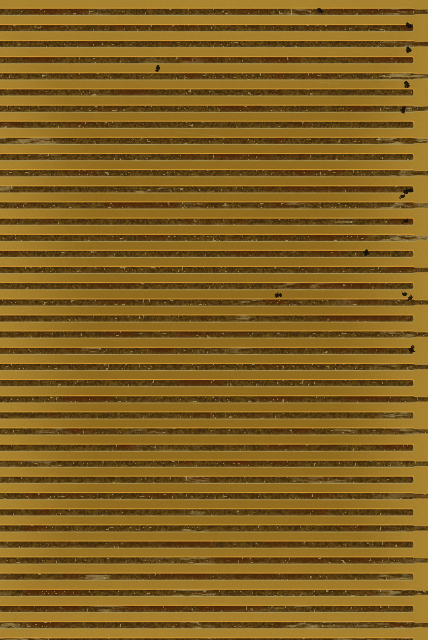
Reproduce this texture procedurally as a WebGL 1 fragment shader.

```glsl
precision highp float;
// Gold plate cut by thin horizontal slots: every second slot stops short of the
// right margin with a rounded end, the others run on as a narrower gap.
// Slots are rounded-box distances; noise adds grain, rust, dust, blots and scratches.
uniform vec2 u_resolution;

// Lengths are in canvas heights.
const float ASPECT = 0.668;
const float PITCH = 0.02522;        // slot to slot
const float FIRST_SLOT = 0.0185;    // centre of the top slot, from the top
const float HALF_SLOT = 0.0047;
const float NARROWING = 0.0013;     // half height lost beyond the margin
const float SLOT_END = 0.645;
const float CORNER = 0.0024;
const float RIM = 0.0017;
const float GRAIN = 520.0;          // grain cells per canvas height
const int BLOTS = 15;
const int SCRATCHES = 5;

const vec3 GOLD = vec3(0.565, 0.42, 0.12);
const vec3 GOLD_BRIGHT = vec3(0.67, 0.52, 0.19);
const vec3 SOIL = vec3(0.235, 0.16, 0.045);
const vec3 BROWN = vec3(0.38, 0.265, 0.075);
const vec3 RUST = vec3(0.31, 0.14, 0.03);
const vec3 GREY_SOIL = vec3(0.41, 0.35, 0.19);
const vec3 RIM_LIT = vec3(0.83, 0.59, 0.19);
const vec3 RIM_PALE = vec3(0.64, 0.58, 0.37);
const vec3 DUST = vec3(0.69, 0.62, 0.40);
const vec3 BLACK = vec3(0.075, 0.055, 0.025);

float hash(vec2 p) {
  vec3 q = fract(p.xyx * 0.1031);
  q += dot(q, q.yzx + 33.33);
  return fract((q.x + q.y) * q.z);
}

float noise(vec2 p) {
  vec2 i = floor(p), f = fract(p);
  f = f * f * (3.0 - 2.0 * f);
  return mix(mix(hash(i), hash(i + vec2(1, 0)), f.x),
             mix(hash(i + vec2(0, 1)), hash(i + vec2(1, 1)), f.x), f.y);
}

float fbm(vec2 p) {
  return 0.55 * noise(p) + 0.3 * noise(p * 2.1 + 7.3) + 0.15 * noise(p * 4.3 + 19.1);
}

// Slot open to the left, with a rounded right end.
float slotDistance(vec2 p, float end, float halfHeight) {
  vec2 q = vec2(p.x - end, abs(p.y) - halfHeight) + CORNER;
  return min(max(q.x, q.y), 0.0) + length(max(q, 0.0)) - CORNER;
}

float segmentDistance(vec2 p, vec2 span) {
  return length(p - span * clamp(dot(p, span) / dot(span, span), 0.0, 1.0));
}

float cover(float d, float pixel) { return clamp(0.5 - d / pixel, 0.0, 1.0); }

void main() {
  vec2 uv = gl_FragCoord.xy / u_resolution;
  vec2 p = uv * vec2(ASPECT, 1.0);
  float pixel = 1.0 / u_resolution.y;
  float grain = noise(p * GRAIN);

  // Plate, brighter towards the edges
  vec2 fromCentre = abs(uv - 0.5) * 2.0;
  float edge = max(fromCentre.x, fromCentre.y);
  vec3 color = mix(GOLD, GOLD_BRIGHT, smoothstep(0.5, 1.08, edge));
  color *= 0.98 + 0.035 * grain + 0.03 * (fbm(p * 9.0) - 0.5);

  // Row coordinates: down is positive
  float row = (1.0 - p.y - FIRST_SLOT) / PITCH;
  float id = floor(row + 0.5);
  vec2 local = vec2(p.x, (row - id) * PITCH);
  local.y += 0.0005 * (hash(vec2(id, 4.0)) - 0.5);
  float isShort = mod(id, 2.0);
  float beyond = smoothstep(SLOT_END - 0.002, SLOT_END + 0.005, p.x);
  float d = slotDistance(local, mix(2.0, SLOT_END, isShort), HALF_SLOT - NARROWING * beyond);
  float inside = cover(d, pixel);

  // Rim: lit above, pale and broken below and round the end
  float rim = cover(d - RIM, pixel) - inside;
  float lower = smoothstep(-0.002, 0.002, local.y);
  float rimWear = mix(0.8 + 0.3 * noise(vec2(p.x * 40.0, id * 5.7)),
                      0.55 + 0.5 * noise(vec2(p.x * 75.0, id * 3.1)), lower);
  rim *= rimWear * (1.0 - 0.75 * beyond * (1.0 - isShort));
  color = mix(color, mix(RIM_LIT, RIM_PALE, lower), clamp(rim, 0.0, 1.0));

  // Slot floor: mottled soil, rust, greyer lower side
  float across = local.y / HALF_SLOT;
  float mottle = 0.6 * grain + 0.4 * fbm(p * vec2(110.0, 260.0));
  vec3 soil = mix(SOIL, BROWN, smoothstep(0.2, 0.8, mottle));
  float rust = smoothstep(0.5, 0.8, fbm(vec2(p.x * 16.0, id * 6.7)));
  soil = mix(soil, RUST, rust * 0.6 * (1.0 - 0.4 * across));
  soil = mix(soil, GREY_SOIL, 0.55 * smoothstep(0.1, 1.0, across) * mottle);
  soil *= 0.9 + 0.15 * smoothstep(-1.0, -0.1, across);
  soil = mix(soil, DUST, 0.75 * smoothstep(0.85, 0.97, noise(p * 330.0 + 41.0)));
  color = mix(color, soil, inside);

  // Dust: rare streaks, more of it where open slots meet the margin
  float patches = smoothstep(0.71, 0.88, noise(vec2(p.x * 13.0, id * 9.3 + 0.5)));
  float margin = smoothstep(0.56, 0.62, p.x) * (1.0 - isShort) * hash(vec2(id, 8.0));
  float streak = smoothstep(0.42, 0.72, fbm(p * vec2(55.0, 320.0)));
  color = mix(color, DUST, 0.7 * max(0.8 * patches, margin) * streak * cover(d - 0.001, 0.003));

  // Black blots, most of them up the right margin
  for (int i = 0; i < BLOTS; i++) {
    float k = float(i);
    vec2 h = vec2(hash(vec2(k, 2.7)), hash(vec2(k, 9.1)));
    float x = mod(k, 4.0) < 1.0 ? 0.2 + 0.4 * h.x : 0.627 + 0.025 * h.x;
    vec2 q = p - vec2(x, 1.0 - 0.56 * h.y);
    float blot = length(q) - 0.0095 * (fbm(q * 230.0 + k * 17.0) - 0.12);
    color = mix(color, BLACK, 0.9 * cover(blot, pixel));
  }

  // Fine pale scratches
  for (int i = 0; i < SCRATCHES; i++) {
    float k = float(i);
    vec2 start = vec2(hash(vec2(k, 31.0)) * ASPECT, hash(vec2(k, 47.0)));
    vec2 span = vec2(0.07, -0.045 * hash(vec2(k, 53.0))) * (0.4 + 0.6 * hash(vec2(k, 61.0)));
    float line = segmentDistance(p - start, span) - 0.0004;
    color = mix(color, DUST, 0.4 * cover(line, pixel) * noise(p * 90.0));
  }
  gl_FragColor = vec4(color, 1.0);
}
```
